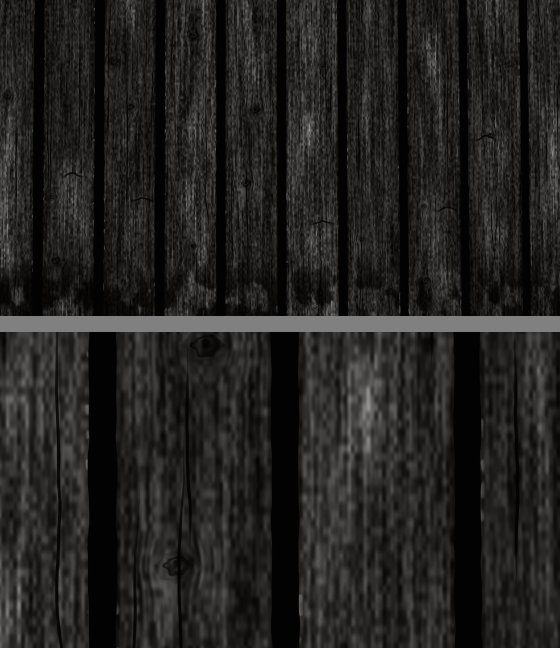
Top, the full canvas; bottom, a detail of the centre.
Write a WebGL 1 fragment shader that draws this texture.

```glsl
precision highp float;
uniform vec2 u_resolution;

const float BOARD_PITCH = 0.192;
const vec3 GAP_COLOR = vec3(0.009, 0.008, 0.007);
const vec3 WARM_SHIFT = vec3(0.005, -0.003, -0.012);

float hash(vec2 p) {
  vec3 q = fract(p.xyx * 0.1031);
  q += dot(q, q.yzx + 33.33);
  return fract((q.x + q.y) * q.z);
}

float noise(vec2 p) {
  vec2 i = floor(p);
  vec2 f = fract(p);
  f = f * f * (3.0 - 2.0 * f);
  float low = mix(hash(i), hash(i + vec2(1.0, 0.0)), f.x);
  float high = mix(hash(i + vec2(0.0, 1.0)), hash(i + vec2(1.0, 1.0)), f.x);
  return mix(low, high, f.y);
}

float fbm(vec2 p) {
  float sum = 0.0;
  float amp = 0.53;
  for (int i = 0; i < 4; i++) {
    sum += amp * noise(p);
    p = p * 2.03 + 7.1;
    amp *= 0.5;
  }
  return sum;
}

// Soft line around zero distance
float stroke(float dist, float width, float aa) {
  return 1.0 - smoothstep(width - aa, width + aa, abs(dist));
}

// Long wandering split running along the board
float crack(vec2 q, float id, float n, float aa) {
  vec2 seed = vec2(id * 5.0 + 3.0, n * 9.0 + 2.0);
  float path = (hash(seed) - 0.5) * 0.13;
  path += (fbm(vec2(q.y * 5.0, id * 7.0 + n * 3.0)) - 0.5) * 0.022;
  float reach = mix(0.08, 0.36, hash(seed + 11.0));
  float along = abs(q.y - hash(seed + 23.0)) / reach;
  float taper = 1.0 - smoothstep(0.3, 1.0, along);
  return stroke(q.x - path, 0.0016 * taper, aa) * taper;
}

// Short arched tear across the grain
float tear(vec2 q, float id, float aa) {
  vec2 c = vec2((hash(vec2(id, 61.0)) - 0.5) * 0.08, mix(0.1, 0.6, hash(vec2(id, 67.0))));
  vec2 d = q - c;
  float arc = d.y + abs(d.x) * 0.35 + (noise(q * 60.0) - 0.5) * 0.008;
  float ends = 1.0 - smoothstep(0.015, 0.045, abs(d.x));
  return stroke(arc, 0.003, aa) * ends * step(0.4, hash(vec2(id, 71.0)));
}

// Offset from a knot, scaled by its radius
vec2 knotOffset(vec2 q, float id, float n) {
  vec2 seed = vec2(id * 3.0 + 41.0, n * 13.0 + 5.0);
  vec2 c = vec2((hash(seed) - 0.5) * 0.11, hash(seed + 17.0));
  float radius = mix(0.008, 0.021, hash(seed + 29.0));
  return (q - c) / (radius * vec2(1.0, 0.8));
}

float knotShade(vec2 d) {
  float r = length(d) + (noise(d * 3.0 + 20.0) - 0.5) * 0.5;
  float rings = 0.65 + 0.35 * sin(r * 13.0);
  return (1.0 - smoothstep(0.5, 1.4, r)) * rings;
}

// Mixed fibre, band and speckle detail, centred near one
float woodGrain(vec2 q, float id) {
  vec2 g = q + vec2(id * 3.7, id * 1.9);
  float fibre = noise(g * vec2(250.0, 11.0));
  float bands = fbm(g * vec2(65.0, 3.0));
  float speckle = noise(g * vec2(240.0, 115.0));
  return pow(2.0 * (0.32 * fibre + 0.36 * bands + 0.32 * speckle), 1.6);
}

void main() {
  vec2 p = gl_FragCoord.xy / u_resolution.y;
  float aa = 0.7 / u_resolution.y;

  // Boards fan out slightly towards the bottom
  float pitch = mix(0.1938, 0.1912, p.y);
  float s = (p.x - 0.699) / pitch + 4.0;
  float id = floor(s);
  float across = fract(s) - 0.5;
  vec2 q = vec2(across * BOARD_PITCH, p.y);

  // Knots push the grain aside
  float knots = 0.0;
  vec2 bent = q;
  for (int i = 0; i < 2; i++) {
    vec2 d = knotOffset(q, id, float(i));
    knots = max(knots, knotShade(d));
    bent.x -= 0.009 * d.x * exp(-0.4 * dot(d, d));
  }

  // Brightness per board, pale worn centre and blotches
  float level = 0.74 + 0.2 * hash(vec2(id, 83.0)) + 0.24 * exp(-pow((id - 4.0) / 2.2, 2.0));
  float wear = fbm(vec2(q.x * 18.0 + id * 9.0, p.y * 5.0));
  level += 0.75 * exp(-across * across * 28.0) * smoothstep(0.4, 0.75, wear);
  level *= 0.7 + 0.6 * fbm(q * vec2(14.0, 6.0) + id * 13.0);
  float tone = 0.145 * level * woodGrain(bent, id);

  // Damp stains near the foot of the boards
  float stain = smoothstep(0.42, 0.62, fbm(q * vec2(28.0, 16.0) + id * 21.0));
  tone *= 1.0 - 0.75 * stain * (1.0 - smoothstep(0.05, 0.27, p.y));

  // Knots, splits and tears
  tone *= 1.0 - 0.7 * knots;
  for (int i = 0; i < 3; i++) {
    tone *= 1.0 - 0.85 * crack(q, id, float(i), aa);
  }
  tone *= 1.0 - 0.8 * tear(q, id, aa);

  // Gaps narrow to the right; pale chips line some edges
  float halfGap = mix(0.086, 0.064, clamp(p.x / 1.78, 0.0, 1.0));
  float ragged = (noise(vec2(s * 4.0, p.y * 45.0)) - 0.5) * 0.012;
  float edge = 0.5 - abs(across) - halfGap + ragged;
  float rim = 1.0 - smoothstep(0.0, 0.035, edge);
  float chips = smoothstep(0.72, 0.9, noise(q * vec2(150.0, 70.0) + id * 31.0));
  tone *= 1.0 - 0.3 * rim;
  tone += 0.22 * chips * rim * smoothstep(0.45, 0.6, noise(vec2(id * 5.3, p.y * 6.0)));

  vec3 wood = max(vec3(tone) + WARM_SHIFT, GAP_COLOR);
  float board = smoothstep(-aa / pitch, aa / pitch, edge);
  gl_FragColor = vec4(mix(GAP_COLOR, wood, board), 1.0);
}
```
